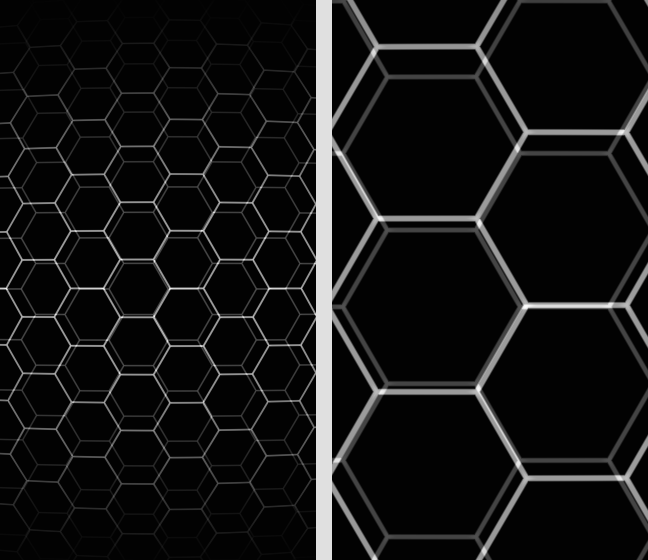
Left: the whole. Right: its middle third, enlarged.
Reproduce this pattern procedurally as a Shadertoy shader.

```glsl
// Two layers of glowing hexagon outlines on black, one nearer and one farther.
// Each layer is a folded hexagonal lattice, bulged by a radial lens; the light
// is strongest across the middle and fades toward the top and bottom.

// Offset from the nearest centre of a flat-topped lattice with cells one unit high
vec2 hexCell(vec2 p) {
    const vec2 period = vec2(1.7320508, 1.0);
    vec2 a = mod(p + 0.5 * period, period) - 0.5 * period;
    vec2 b = mod(p, period) - 0.5 * period;
    return dot(a, a) < dot(b, b) ? a : b;
}

// Barrel lens: stretches the lattice coordinates away from the centre
vec2 bulge(vec2 p, float strength) {
    float r2 = dot(p, p);
    return p * (1.0 + strength * r2 * (0.25 + 0.35 * r2));
}

// Outline coverage, slightly brighter where three strokes meet
float hexLines(vec2 p, float cellHeight, float halfWidth, float soft) {
    vec2 cell = hexCell(p / cellHeight);
    vec2 q = abs(cell);
    float edge = (0.5 - max(q.y, dot(q, vec2(0.8660254, 0.5)))) * cellHeight;
    float stroke = 1.0 - smoothstep(halfWidth - soft, halfWidth + soft, edge);
    float corner = smoothstep(0.545, 0.577, length(cell));
    return stroke * (1.0 + 0.2 * corner);
}

void mainImage(out vec4 fragColor, in vec2 fragCoord) {
    vec2 p = (fragCoord - vec2(0.5, 0.483) * iResolution.xy) / iResolution.y;
    float soft = max(0.7 / iResolution.y, 0.0007);

    // The near layer has larger cells and a stronger bulge
    float near = hexLines(bulge(p, 1.0) + vec2(0.0378, -0.002), 0.1033, 0.0017, soft);
    float far = hexLines(bulge(p, 0.48) + vec2(0.0348, -0.001), 0.0915, 0.0014, soft);

    // Fade mostly along the height
    float fade = 1.0 - smoothstep(0.1, 0.55, length(p * vec2(0.5, 1.0)));

    float light = 0.008 + fade * (0.6 * near + 0.26 * far);
    fragColor = vec4(vec3(light), 1.0);
}
```
